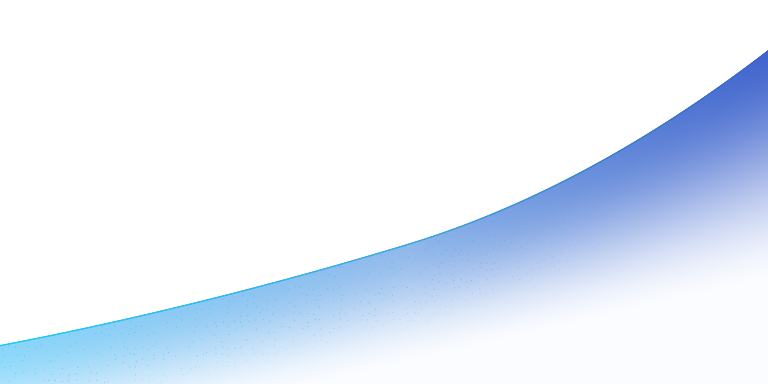
Reproduce this background procedurally as a Shadertoy shader.

```glsl
const vec3 WHITE = vec3(1.0);
const vec3 MIST = vec3(0.985, 0.99, 1.0);

vec2 hash2(vec2 p) {
    vec3 q = fract(p.xyx * vec3(0.1031, 0.1030, 0.0973));
    q += dot(q, q.yzx + 33.33);
    return fract((q.xx + q.yz) * q.zy);
}

float cornerSlope(vec2 cell, vec2 offset) {
    return dot(hash2(cell) * 2.0 - 1.0, offset);
}

float gradientNoise(vec2 p) {
    vec2 cell = floor(p);
    vec2 f = fract(p);
    vec2 w = f * f * f * (f * (f * 6.0 - 15.0) + 10.0);
    vec2 e = vec2(1.0, 0.0);
    float low = mix(cornerSlope(cell, f), cornerSlope(cell + e, f - e), w.x);
    float high = mix(cornerSlope(cell + e.yx, f - e.yx),
                     cornerSlope(cell + 1.0, f - 1.0), w.x);
    return mix(low, high, w.y);
}

// Height (x) and derivative (y) of the rising edge
vec2 risingEdge(float x) {
    float bend = max(x - 0.53, 0.0);
    return vec2(0.1016 + 0.385 * x + 0.21 * x * x + 0.783 * bend * bend,
                0.385 + 0.42 * x + 1.566 * bend);
}

vec3 threeStops(vec3 left, vec3 middle, vec3 right, float x) {
    vec3 start = mix(left, middle, clamp(x / 0.53, 0.0, 1.0));
    return mix(start, right, clamp((x - 0.53) / 0.47, 0.0, 1.0));
}

// One randomly placed dot in some of the grid cells
float speckles(vec2 p, float cells, float radius, float pixel) {
    vec2 grid = p * cells;
    vec2 cell = floor(grid);
    vec2 center = 0.2 + 0.6 * hash2(cell + 17.0);
    float dist = length(fract(grid) - center) / cells;
    float clump = gradientNoise(cell * 0.17) * 0.5;
    float present = step(0.52, hash2(cell + 71.0).x + clump);
    return present * (1.0 - smoothstep(radius - 0.5 * pixel, radius + 0.5 * pixel, dist));
}

void mainImage(out vec4 fragColor, in vec2 fragCoord) {
    vec2 uv = fragCoord / iResolution.xy;
    float aspect = iResolution.x / iResolution.y;
    float pixel = 1.0 / iResolution.y;
    vec2 p = vec2(uv.x * aspect, uv.y);

    // Signed distance to the edge, positive above it
    vec2 edge = risingEdge(uv.x);
    float dist = (uv.y - edge.x) / length(vec2(1.0, edge.y / aspect));
    float inside = 1.0 - smoothstep(-0.5 * pixel, 0.5 * pixel, dist);

    // Tint that fades down to a sloping horizon
    float horizon = -0.2 + 0.47 * uv.x;
    float depth = clamp((uv.y - horizon) / (edge.x - horizon), 0.0, 1.0);
    float fade = mix(depth, smoothstep(0.0, 1.0, depth), 0.7);
    vec3 tint = threeStops(vec3(0.53, 0.84, 0.98), vec3(0.56, 0.72, 0.92),
                           vec3(0.25, 0.39, 0.80), uv.x);
    vec3 fill = mix(MIST, tint, fade);

    // Fine dots, sparser toward the right and the horizon
    vec3 dotColor = vec3(0.22, 0.66, 0.90);
    float dots = speckles(p, 58.0, 0.0014, pixel);
    dots *= smoothstep(0.2, 0.6, depth) * (1.0 - smoothstep(0.6, 0.95, uv.x));
    fill = mix(fill, dotColor, 0.5 * dots);

    // Bright outline
    vec3 lineColor = threeStops(vec3(0.06, 0.80, 0.97), vec3(0.18, 0.66, 0.90),
                                vec3(0.22, 0.38, 0.79), uv.x);
    float halfWidth = 0.0019;
    float line = 1.0 - smoothstep(halfWidth - 0.5 * pixel, halfWidth + 0.5 * pixel,
                                  abs(dist + halfWidth));

    vec3 color = mix(WHITE, fill, inside);
    fragColor = vec4(mix(color, lineColor, 0.9 * line), 1.0);
}
```
